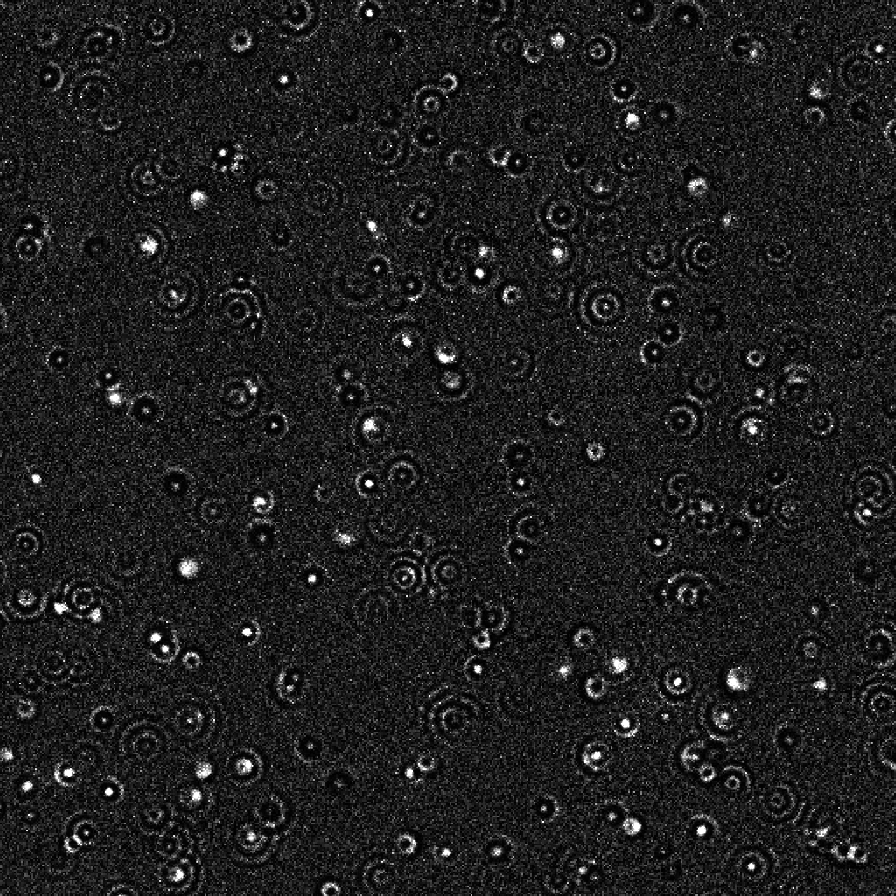
Give the GLSL for this texture, as a WebGL 2 fragment shader.

```glsl
#version 300 es
precision highp float;

uniform vec2 u_resolution;
out vec4 outColor;

const float TAU = 6.2831853;

float hash(vec2 p) {
    return fract(sin(dot(p, vec2(12.9898, 78.233))) * 43758.5453);
}

float valueNoise(vec2 p) {
    vec2 cell = floor(p);
    vec2 f = fract(p);
    f = f * f * (3.0 - 2.0 * f);
    float low = mix(hash(cell), hash(cell + vec2(1.0, 0.0)), f.x);
    float high = mix(hash(cell + vec2(0.0, 1.0)), hash(cell + vec2(1.0)), f.x);
    return mix(low, high, f.y);
}

// Normally distributed grain, one value per cell
float gaussianGrain(vec2 cell) {
    float u = max(hash(cell + 0.37), 1e-5);
    float v = hash(cell.yx + vec2(91.7, 23.3));
    return sqrt(-2.0 * log(u)) * cos(TAU * v);
}

// Concentric fringes, brighter on the side they lean to
float fringes(vec2 p, float radius, float count, vec2 lean) {
    float q = length(p) / radius;
    float envelope = exp(-1.1 * q * q) * (1.0 - smoothstep(1.0, 1.35, q));
    float crescent = 1.0 + clamp(dot(p, lean) / radius, -0.9, 0.9);
    return cos(TAU * count * q) * envelope * crescent;
}

// Small bright core, slightly stretched along one axis
float glint(vec2 p, float size, vec2 axis, float stretch) {
    vec2 local = vec2(dot(p, axis) / stretch, dot(p, vec2(-axis.y, axis.x)));
    return exp(-dot(local, local) / (size * size));
}

// One out-of-focus particle with its shape drawn from the seed
float particle(vec2 p, vec2 seed) {
    float spread = hash(seed + 3.1);
    spread *= spread;
    float radius = mix(0.015, 0.042, spread);
    float count = 1.0 + floor(spread * 2.6 + 0.5 * hash(seed + 5.3));
    float angle = TAU * hash(seed + 7.9);
    vec2 axis = vec2(cos(angle), sin(angle));
    float strength = mix(2.6, 0.9, sqrt(spread)) * mix(0.5, 1.2, hash(seed + 11.3));
    float polarity = hash(seed + 13.7) < 0.35 ? -1.0 : 1.0;

    float signal = polarity * strength * fringes(p, radius, count, axis * 0.9);
    float brightness = smoothstep(0.5, 1.0, hash(seed + 17.1)) * 5.5;
    float size = mix(0.0038, 0.0062, hash(seed + 19.9));
    float stretch = mix(1.0, 1.6, hash(seed + 23.3));
    vec2 offset = axis * radius * 0.25 * hash(seed + 29.3);
    return signal + brightness * glint(p - offset, size, axis, stretch);
}

// Sum of the particles scattered over a jittered grid
float particleField(vec2 uv, float gridSize) {
    vec2 home = floor(uv * gridSize);
    float total = 0.0;
    for (int y = -1; y <= 1; y++) {
        for (int x = -1; x <= 1; x++) {
            vec2 cell = home + vec2(x, y);
            float density = mix(0.4, 1.0, valueNoise(cell * 0.37 + 4.6));
            for (int i = 0; i < 2; i++) {
                vec2 seed = cell + float(i) * vec2(41.3, 17.9);
                vec2 jitter = vec2(hash(seed + 31.7), hash(seed + 37.1));
                vec2 center = (cell + jitter) / gridSize;
                if (hash(seed + 43.9) < density) {
                    total += particle(uv - center, seed);
                }
            }
        }
    }
    return total;
}

void main() {
    vec2 uv = gl_FragCoord.xy / u_resolution;
    float signal = particleField(uv, 14.0);

    // Grain follows the fringes, strong light adds a smooth glow
    float grain = abs(gaussianGrain(floor(uv * 512.0)));
    float gain = clamp(1.0 + 0.75 * signal, 0.2, 3.0);
    float glow = 0.22 * max(signal - 0.7, 0.0);
    float level = 0.135 * grain * gain + glow;

    outColor = vec4(vec3(clamp(level, 0.0, 1.0)), 1.0);
}
```
